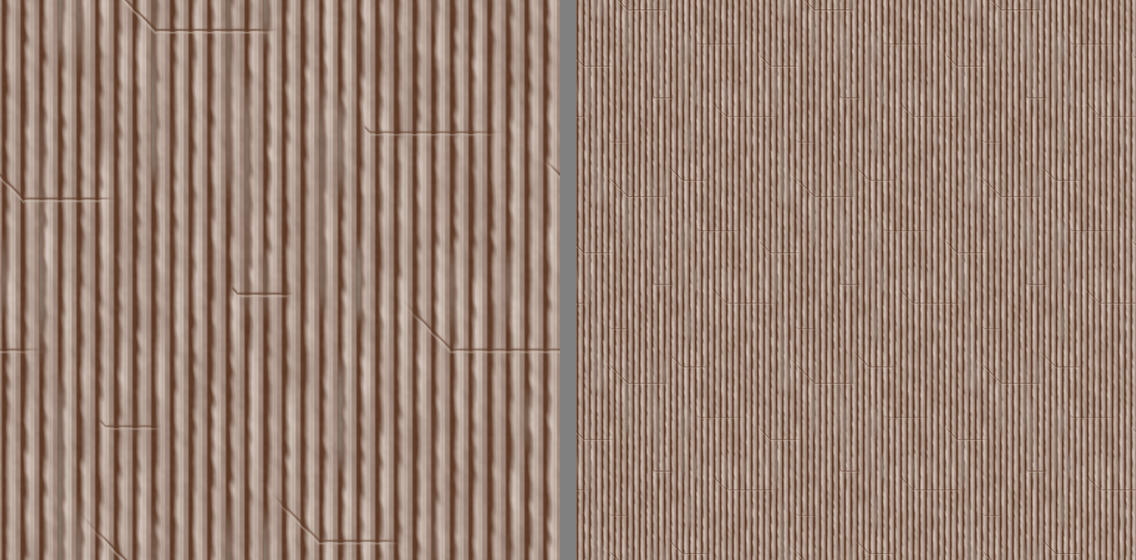
Left: one tile. Right: repeated 3 by 3.
Reproduce this texture procedurally as a three.js fragment shader.

```glsl
// Ribbed clay-brown sheet: upright rounded ridges between dark furrows.
// Each ridge is a smooth profile roughened by wrapping noise; a loop
// scatters bent creases, and a few furrows are partly filled with grey.
#define RIDGES 30.0
#define PHASE 0.2
#define LUMPS 48.0
#define LUMP_SIZE 0.13
#define CREASES 7
#define CREASE_WIDTH 0.0024
#define FURROW vec3(0.37, 0.23, 0.15)
#define BODY vec3(0.62, 0.53, 0.48)
#define LIT vec3(0.79, 0.73, 0.69)
#define FILL vec3(0.55, 0.49, 0.45)

varying vec2 vUv;

float hash(vec2 p) {
  return fract(sin(dot(p, vec2(127.1, 311.7))) * 43758.5453);
}

// Value noise that repeats after a whole number of cells
float noise(vec2 p, vec2 period, float seed) {
  vec2 i = floor(p);
  vec2 f = p - i;
  f = f * f * (3.0 - 2.0 * f);
  vec2 a = mod(i, period) + seed;
  vec2 b = mod(i + 1.0, period) + seed;
  return mix(mix(hash(a), hash(vec2(b.x, a.y)), f.x),
             mix(hash(vec2(a.x, b.y)), hash(b), f.x), f.y);
}

// Signed relief of all creases: dark upper lip, bright lower lip
float creaseRelief(vec2 uv) {
  float relief = 0.0;
  for (int i = 0; i < CREASES; i++) {
    float k = float(i);
    vec2 corner = vec2(fract(k * 0.618 + 0.57),
                       (k + 0.2 + 0.6 * hash(vec2(k, 3.0))) / float(CREASES));
    vec2 d = fract(uv - corner + 0.5) - 0.5;
    float slope = mod(k, 2.0) < 0.5 ? 0.05 + 0.14 * hash(vec2(k, 7.0)) : 0.012;
    float run = 0.07 + 0.24 * hash(vec2(k, 11.0));

    // A diagonal comes down from the left and turns level at the corner
    float across = d.x < 0.0 ? (d.x + d.y) * 0.7071 : d.y;
    float s = across / CREASE_WIDTH;
    float fade = smoothstep(-slope, -0.5 * slope, d.x)
               * (1.0 - smoothstep(0.75 * run, run, d.x));
    float lips = 0.75 * exp(-(s + 1.0) * (s + 1.0))
               - exp(-(s - 0.7) * (s - 0.7));
    relief += lips * fade * (0.6 + 0.4 * hash(vec2(k, 17.0)));
  }
  return relief;
}

void main() {
  vec2 uv = vUv;

  // Position inside one ridge, from furrow to furrow
  float column = uv.x * RIDGES - PHASE;
  float ridge = floor(column);
  float x = column - ridge;

  // Slanted lumps on the left flank, and slow changes along each ridge
  vec2 slanted = vec2(uv.x * 2.0 * RIDGES, (uv.y + uv.x) * LUMPS);
  float lump = noise(slanted, vec2(2.0 * RIDGES, LUMPS), 5.0) - 0.5;
  float drift = noise(vec2(ridge, uv.y * 9.0), vec2(RIDGES, 9.0), 23.0);
  float edge = x + lump * LUMP_SIZE + (drift - 0.5) * 0.05;

  // Ridge profile: soft left flank, lit crown, flat right side
  float body = smoothstep(0.04, 0.27, edge) * (1.0 - smoothstep(0.83, 0.97, x));
  float crown = smoothstep(0.22, 0.40, edge) * (1.0 - smoothstep(0.57, 0.70, x));
  float dip = exp(-pow((x - 0.51) / 0.06, 2.0));
  float gloss = mix(0.55, 1.1, drift) * (1.0 - 0.25 * dip);

  vec3 color = mix(FURROW, BODY, body);
  color = mix(color, LIT, crown * gloss);

  // Grey filling along parts of some furrows
  float furrow = floor(column + 0.5);
  float filled = noise(vec2(furrow, uv.y * 4.0), vec2(RIDGES, 4.0), 61.0);
  filled = smoothstep(0.74, 0.96, filled);
  color = mix(color, FILL, filled * (1.0 - body) * 0.85);

  // Creases and fine grain
  float relief = creaseRelief(uv);
  color = mix(color, LIT, 0.75 * clamp(relief, 0.0, 1.0));
  color = mix(color, FURROW, 0.7 * clamp(-relief, 0.0, 1.0));
  float grain = noise(uv * 120.0, vec2(120.0), 91.0) - 0.5;
  color += 0.025 * grain + 0.05 * lump * body;

  gl_FragColor = vec4(color, 1.0);
}
```
